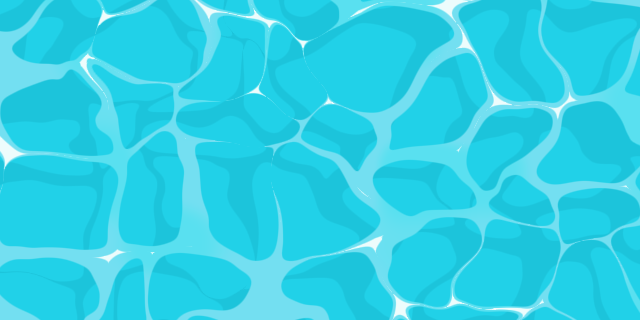
This texture is drawn by a Shadertoy shader. Its source:

```glsl
// Cartoon pool water: a pale net of light over turquoise, with a darker
// displaced net below it and white glints on some junctions of the light.
// Each net is a warped Voronoi pattern whose corners are softly rounded.

const vec3 WATER      = vec3(0.13, 0.82, 0.91);
const vec3 SHADOW     = vec3(0.11, 0.77, 0.86);
const vec3 LIGHT      = vec3(0.45, 0.875, 0.945);
const vec3 LIGHT_DIM  = vec3(0.35, 0.88, 0.94);
const vec3 GLINT      = vec3(0.93, 0.99, 0.99);

const vec2  CELLS         = vec2(3.6, 4.2);   // cells per canvas height
const float JITTER        = 0.84;
const float ROUNDING      = 0.10;             // softness of cell corners
const float LIGHT_WIDTH   = 0.078;
const float LIGHT_SWING   = 0.20;             // variation of line width
const float LIGHT_WARP    = 0.50;
const float SHADOW_WIDTH  = 0.125;
const float SHADOW_SWING  = 0.32;
const float SHADOW_WARP   = 0.75;
const vec2  SHADOW_OFFSET = vec2(0.31, 0.24);
const float GLINT_DEPTH   = 0.012;
const float GLINT_RARITY  = 0.62;

vec2 hash2(vec2 p) {
    vec2 q = vec2(dot(p, vec2(127.1, 311.7)), dot(p, vec2(269.5, 183.3)));
    return fract(sin(q) * 43758.545);
}

// Smooth value noise with two independent channels
vec2 noise2(vec2 p) {
    vec2 i = floor(p), f = fract(p);
    f = f * f * f * (f * (f * 6.0 - 15.0) + 10.0);
    vec2 low  = mix(hash2(i), hash2(i + vec2(1, 0)), f.x);
    vec2 high = mix(hash2(i + vec2(0, 1)), hash2(i + vec2(1, 1)), f.x);
    return mix(low, high, f.y);
}

vec2 warp(vec2 p, float amount) {
    p += amount * (noise2(p * 1.25 + 17.3) - 0.5);
    return p + 0.3 * amount * (noise2(p * 2.6 + 41.7) - 0.5);
}

// About zero on cell borders, negative at junctions, positive inside cells
float net(vec2 p) {
    vec2 cell = floor(p);
    float nearest = 10.0, total = 0.0;
    for (int y = -2; y <= 2; y++)
    for (int x = -2; x <= 2; x++) {
        vec2 id = cell + vec2(x, y);
        vec2 center = id + 0.5 + JITTER * (hash2(id) - 0.5);
        float dist = length(p - center);
        nearest = min(nearest, dist);
        total += exp(-dist / ROUNDING);
    }
    float others = total * exp(nearest / ROUNDING) - 1.0;
    return -ROUNDING * log(max(others, 1e-5));
}

// Antialiased coverage of the region where d is negative
float cover(float d) {
    float soft = 0.75 * fwidth(d) + 1e-4;
    return 1.0 - smoothstep(-soft, soft, d);
}

void mainImage(out vec4 fragColor, in vec2 fragCoord) {
    vec2 p = fragCoord / iResolution.y * CELLS + 5.0;

    // Dark bands on the pool floor
    float shadowNet = net(warp(p + SHADOW_OFFSET, SHADOW_WARP));
    float shadowWidth = SHADOW_WIDTH + SHADOW_SWING * (noise2(p * 0.9 + 63.1).x - 0.5);
    vec3 color = mix(WATER, SHADOW, cover(shadowNet - shadowWidth));

    // Pale net on the surface, in gently changing tones
    float lightNet = net(warp(p, LIGHT_WARP));
    vec2 variation = noise2(p * 1.1 + 29.4);
    float lightWidth = LIGHT_WIDTH + LIGHT_SWING * (variation.x - 0.5);
    vec3 lightColor = mix(LIGHT, LIGHT_DIM, smoothstep(0.5, 0.75, variation.y));
    color = mix(color, lightColor, cover(lightNet - lightWidth));

    // White glints with tapering arms
    float gate = max(0.0, GLINT_RARITY - noise2(p * 1.3 + 88.6).x);
    color = mix(color, GLINT, cover(lightNet + GLINT_DEPTH + 0.5 * gate));

    fragColor = vec4(color, 1.0);
}
```
